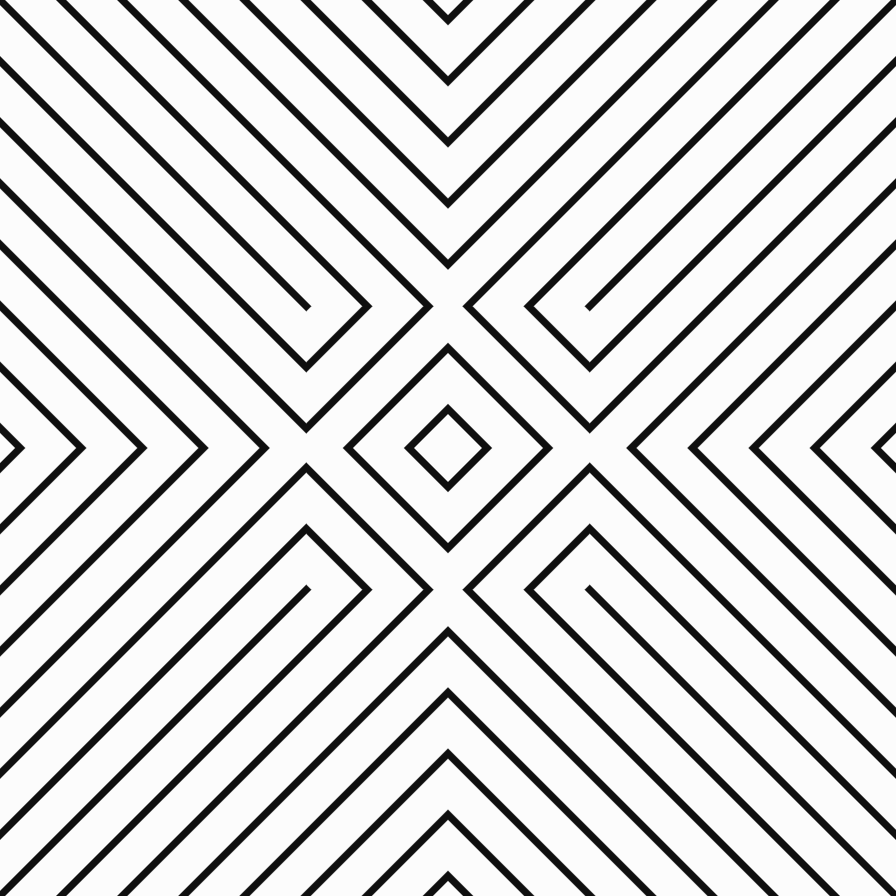
Write a Shadertoy shader that draws this pattern.

```glsl
// Thin black lines on white: nested diamonds in the middle, chevrons on four
// sides and square-ended diagonal arms. Folding the plane into one quadrant
// turns all of them into evenly spaced levels of a single distance field.

const vec3 PAPER = vec3(0.99);
const vec3 INK = vec3(0.06);
const float SPACING = 0.0682;     // level step between neighbouring lines
const float HALF_WIDTH = 0.0057;  // half the line width, in level units
const float ARM_START = 0.3164;   // where the middle line of an arm begins

// Mirrored diagonal axes: x runs outward along an arm, y runs across it.
vec2 foldToArm(vec2 p) {
    p = abs(p);
    return vec2(p.x + p.y, abs(p.y - p.x));
}

// Square-ended level field around the half line that starts at armStart.
float armLevel(vec2 arm, float armStart) {
    return max(arm.y, armStart - arm.x);
}

// Distance to the nearest multiple of the spacing.
float repeatedLine(float level, float spacing) {
    return abs(level - spacing * round(level / spacing));
}

// Antialiased coverage of a line.
float stroke(float dist, float halfWidth, float blur) {
    return 1.0 - smoothstep(halfWidth - blur, halfWidth + blur, dist);
}

void mainImage(out vec4 fragColor, in vec2 fragCoord) {
    float canvas = min(iResolution.x, iResolution.y);
    vec2 p = (fragCoord - 0.5 * iResolution.xy) / canvas;

    float level = armLevel(foldToArm(p), ARM_START);
    float dist = repeatedLine(level, SPACING);

    // Levels change by sqrt(2) per unit of length along a diagonal.
    float blur = 0.75 * sqrt(2.0) / canvas;
    float ink = stroke(dist, HALF_WIDTH, blur);

    fragColor = vec4(mix(PAPER, INK, ink), 1.0);
}
```
